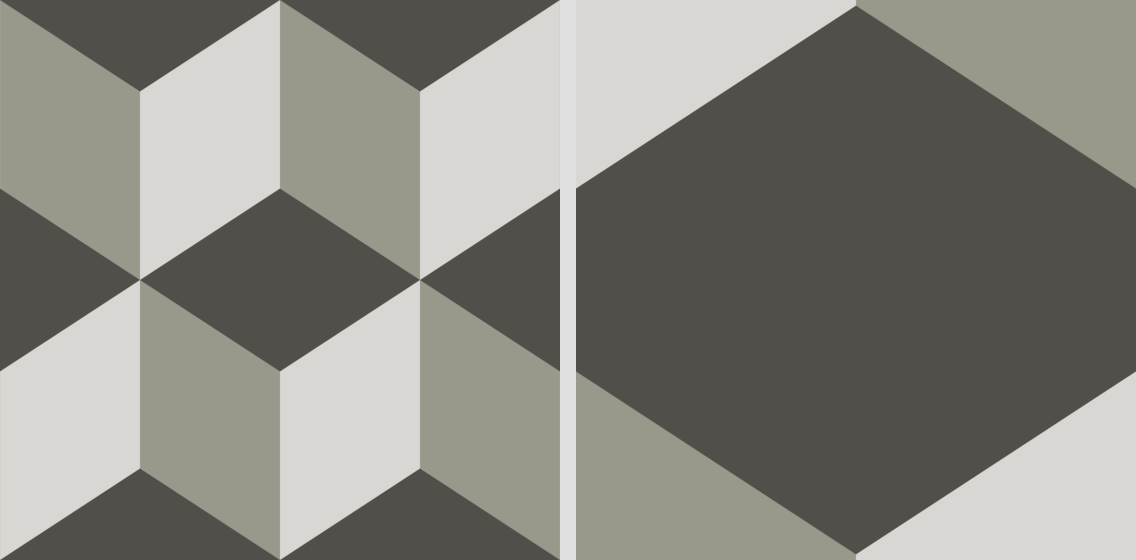
Left, the full canvas; right, a detail of the centre.
Write a Shadertoy shader that draws this pattern.

```glsl
// Tumbling blocks: flat isometric cubes, two across, in two staggered rows.
// Dark rhombic tops are folded onto a half-drop lattice by a distance function;
// the side faces alternate in vertical columns that swap shade on each row.

const vec3 TOP_COLOR   = vec3(0.318, 0.308, 0.286);
const vec3 LEFT_COLOR  = vec3(0.602, 0.596, 0.547);
const vec3 RIGHT_COLOR = vec3(0.850, 0.845, 0.828);

const float CUBE_WIDTH = 0.5;                // two cubes across the canvas
const float ROW_HEIGHT = 0.5;                // two rows up the canvas
const vec2  TOP_HALF   = vec2(0.25, 0.1633); // half diagonals of a top face
const float EDGE_SOFT  = 0.8;                // half width of edge blend, in pixels

// Signed distance to the slanted sides of a rhombus, negative inside
float rhombusDistance(vec2 p, vec2 halfSize) {
    vec2 slope = 1.0 / halfSize;
    return (dot(abs(p), slope) - 1.0) / length(slope);
}

// Offset from the nearest lattice point, given one point of the lattice
vec2 repeatAround(vec2 p, vec2 center, vec2 period) {
    return mod(p - center + 0.5 * period, period) - 0.5 * period;
}

// Distance to the nearest top face over both staggered rows
float topDistance(vec2 p) {
    vec2 period = vec2(CUBE_WIDTH, 2.0 * ROW_HEIGHT);
    vec2 evenRow = repeatAround(p, vec2(0.5 * CUBE_WIDTH, 0.0), period);
    vec2 oddRow  = repeatAround(p, vec2(0.0, ROW_HEIGHT), period);
    return min(rhombusDistance(evenRow, TOP_HALF),
               rhombusDistance(oddRow, TOP_HALF));
}

// Distance to the nearest column edge, negative on right faces
float rightFaceDistance(vec2 p) {
    float quarter = 0.25 * CUBE_WIDTH;
    float x = mod(p.x + quarter, CUBE_WIDTH) - 0.5 * CUBE_WIDTH;
    float rowSign = 1.0 - 2.0 * mod(floor(p.y / ROW_HEIGHT), 2.0);
    return (abs(x) - quarter) * rowSign;
}

// Smooth coverage of a shape from its signed distance
float coverage(float dist, float blur) {
    return 1.0 - smoothstep(-blur, blur, dist);
}

void mainImage(out vec4 fragColor, in vec2 fragCoord) {
    vec2 p = fragCoord / iResolution.y;
    float blur = EDGE_SOFT / iResolution.y;

    // Side faces first, then the tops over them
    vec3 color = mix(LEFT_COLOR, RIGHT_COLOR, coverage(rightFaceDistance(p), blur));
    color = mix(color, TOP_COLOR, coverage(topDistance(p), blur));

    fragColor = vec4(color, 1.0);
}
```
